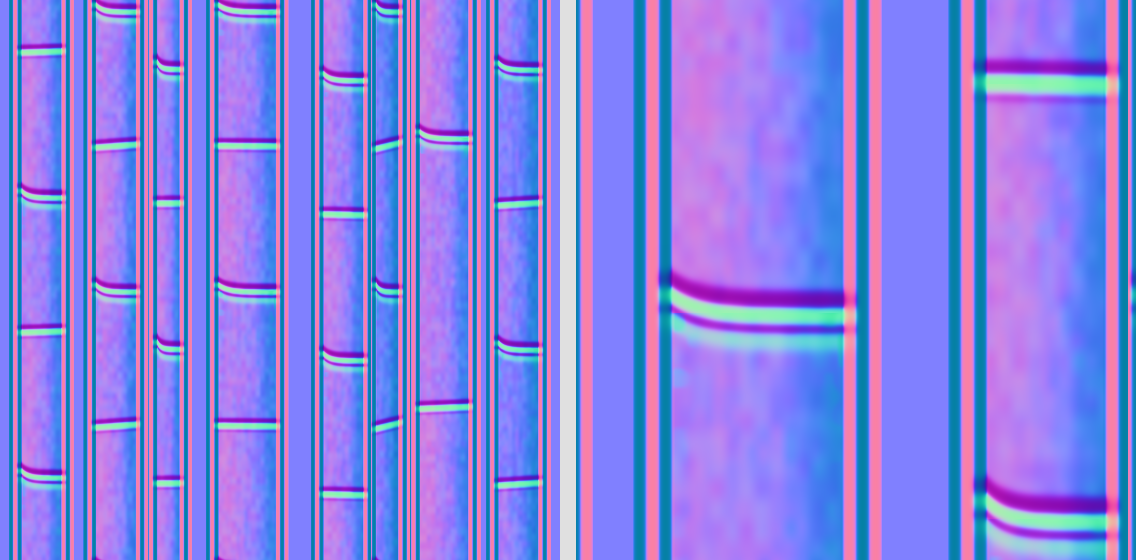
Left, the full canvas; right, a detail of the centre.
Write a WebGL 1 fragment shader that draws this texture map.

```glsl
precision highp float;
// Tangent-space normal map of eight upright bamboo stalks with staggered joints.
// Each stalk adds up surface slopes (rim ridges, rounded body, joints, grain),
// and the final slope is turned into a unit normal and encoded as colour.

uniform vec2 u_resolution;

const float PI = 3.14159265;
const float GRID = 128.0;      // rim lines across the canvas; one unit = one line
const float REPEAT = 64.0;     // height of one vertical repeat
const float RIM = 3.0;         // ridge lines on each side of a stalk

float hash(vec2 p) {
  vec3 q = fract(vec3(p.xyx) * 0.1031);
  q += dot(q, q.yzx + 33.33);
  return fract((q.x + q.y) * q.z);
}

float noise(vec2 p) {
  vec2 cell = floor(p);
  vec2 f = fract(p);
  f = f * f * (3.0 - 2.0 * f);
  float low = mix(hash(cell), hash(cell + vec2(1.0, 0.0)), f.x);
  float high = mix(hash(cell + vec2(0.0, 1.0)), hash(cell + 1.0), f.x);
  return mix(low, high, f.y);
}

float bump(float x, float width) {
  return exp(-x * x / (width * width));
}

// Stalk layout: left edge, right edge, height of a heavy joint, sideways lean.
vec4 stalkLayout(int i) {
  if (i == 0) return vec4(5.0, 14.0, 19.0, 0.06);
  if (i == 1) return vec4(22.0, 31.0, 61.5, 0.08);
  if (i == 2) return vec4(36.0, 41.0, 48.4, 0.02);
  if (i == 3) return vec4(50.0, 63.0, 61.5, 0.06);
  if (i == 4) return vec4(74.0, 83.0, 45.8, 0.04);
  if (i == 5) return vec4(86.0, 91.0, 61.5, -0.55);
  if (i == 6) return vec4(96.0, 107.0, 96.5, 0.12);
  return vec4(114.0, 123.0, 48.2, -0.32);
}

// Heavy joint: swept shadow, bright lip, then a thin groove and a second lip.
float heavyJoint(float t, float across) {
  t -= 1.6 * exp(-6.0 * max(across, 0.0)) - 0.2;
  return -2.3 * bump(t - 1.15, 0.65) + 2.3 * bump(t, 0.6)
       - 1.3 * bump(t + 1.1, 0.4) + 0.9 * bump(t + 2.0, 0.8);
}

// Light joint: a slanted bright lip under a thin shadow.
float lightJoint(float t, float across, float tilt) {
  t -= tilt * (across - 0.5);
  return -1.9 * bump(t - 1.2, 0.55) + 2.5 * bump(t, 0.65)
       - 0.5 * bump(t + 1.15, 0.4);
}

// Signed distance wrapped to the nearest repeat.
float wrapped(float y, float period) {
  return mod(y + 0.5 * period, period) - 0.5 * period;
}

// Rounded body with grain, and stains below the heavy joint.
vec2 bodySlope(float across, vec2 grainPos, float lean, float below, float drop) {
  float leftLight = 1.0 - smoothstep(0.1, 0.6, across);
  float rightShade = smoothstep(0.55, 0.98, across);
  float x = 0.16 + lean + leftLight * mix(0.5, 0.24, below) - 0.85 * rightShade;
  float streak = noise(grainPos * vec2(1.1, 0.22)) - 0.5;
  float fleck = noise(grainPos * vec2(1.0, 0.7) + 19.0) - 0.5;
  float pitting = noise(grainPos.yx * vec2(0.6, 0.9) + 47.0) - 0.5;
  float rim = smoothstep(0.32, 0.48, abs(across - 0.5));
  float stain = below * exp(-drop * 0.13) * rim
              * smoothstep(0.4, 0.75, noise(grainPos * 0.7 + 71.0));
  return vec2(x + 0.26 * streak + 0.22 * fleck - 0.7 * stain,
              0.26 * pitting + 0.5 * stain);
}

vec2 stalkSlope(vec2 p, vec4 stalk, float edge, float id) {
  float across = (p.x - stalk.x) / (stalk.y - stalk.x);
  float side = across < 0.5 ? -1.0 : 1.0;
  float period = id == 6.0 ? 2.0 * REPEAT : REPEAT;
  float gap = 0.518 * period;
  float phase = mod(p.y - stalk.z, period);
  float below = step(gap, phase);

  vec2 grainPos = vec2(p.x, phase) + id * 37.0;
  vec2 body = bodySlope(across, grainPos, stalk.w, below, period - phase);
  vec2 lines = vec2(side * 3.3 * sin(PI * edge), 0.0);
  lines *= step(edge, RIM);
  vec2 slope = mix(body, lines, smoothstep(-0.25, 0.2, edge));

  float tilt = mix(-0.2, 1.5, hash(vec2(id, 5.0)));
  float joints = heavyJoint(wrapped(p.y - stalk.z, period), across)
               + lightJoint(wrapped(p.y - stalk.z - gap, period), across, tilt);
  slope.y += joints * (1.0 - smoothstep(-0.1, 1.6, edge));
  return slope;
}

void main() {
  vec2 p = gl_FragCoord.xy / u_resolution * GRID;
  vec2 slope = vec2(0.0);
  float nearest = RIM + 0.5;
  for (int i = 0; i < 8; i++) {
    vec4 stalk = stalkLayout(i);
    float edge = max(stalk.x - p.x, p.x - stalk.y);
    // Where rims overlap, the earlier stalk wins unless clearly farther away.
    if (edge < nearest - 0.5) {
      nearest = edge;
      slope = stalkSlope(p, stalk, edge, float(i));
    }
  }
  vec3 normal = normalize(vec3(slope, 1.0));
  gl_FragColor = vec4(0.5 + 0.5 * normal, 1.0);
}
```
